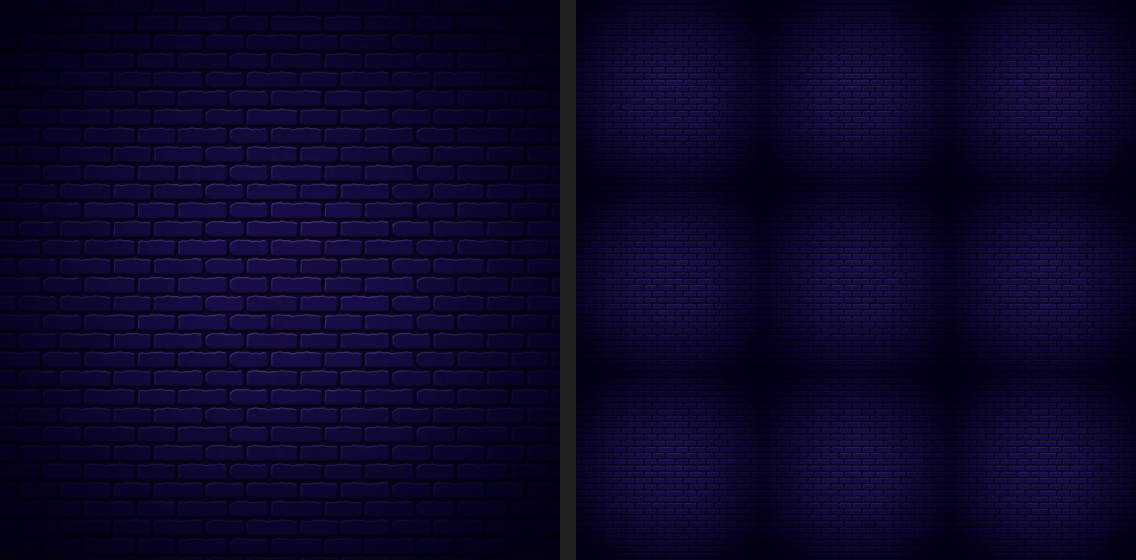
Left: one tile. Right: repeated 3 by 3.
Write a WebGL 1 fragment shader that draws this texture.

```glsl
precision highp float;

uniform vec2 u_resolution;

#define COURSES 30.0
#define GROUPS 3.0
#define COURSE_SHIFT 0.13
#define ORIGIN vec2(0.366, 0.0063)
#define JOINTS vec3(0.2215, 0.508, 0.7236)
#define MORTAR_GAP 0.0057
#define RIM_WIDTH 0.0019
#define WAVE 0.0010
#define BRICK_COLOR vec3(0.100, 0.045, 0.270)
#define MORTAR_COLOR vec3(0.055, 0.022, 0.165)
#define NIGHT_COLOR vec3(0.006, 0.006, 0.115)
#define RIM_LIGHT vec3(0.150, 0.150, 0.150)

float hash(vec2 p) {
  vec3 q = fract(vec3(p.xyx) * 0.1031);
  q += dot(q, q.yzx + 33.33);
  return fract((q.x + q.y) * q.z);
}

// Value noise that wraps after the given whole number of cells
float wrapNoise(vec2 uv, float cells) {
  vec2 p = uv * cells;
  vec2 i = floor(p);
  vec2 f = fract(p);
  f = f * f * (3.0 - 2.0 * f);
  vec2 a = mod(i, cells);
  vec2 b = mod(i + 1.0, cells);
  return mix(mix(hash(a), hash(vec2(b.x, a.y)), f.x),
             mix(hash(vec2(a.x, b.y)), hash(b), f.x), f.y);
}

// Rounded box with an uneven upper edge and slightly bowed sides
float brickDistance(vec2 p, vec2 halfSize, float radius, float kind) {
  float wave = sin(p.x * 130.0 + kind * 2.3) + 0.5 * sin(p.x * 390.0 + kind * 4.1);
  float upper = smoothstep(-halfSize.y, halfSize.y, p.y);
  p.y += WAVE * (wave + 0.5) * mix(-0.25, 1.0, upper);
  p.x += 0.5 * WAVE * sin(p.y * 190.0 + kind * 1.7);
  vec2 q = abs(p) - halfSize + radius;
  return length(max(q, 0.0)) + min(max(q.x, q.y), 0.0) - radius;
}

void main() {
  vec2 uv = gl_FragCoord.xy / u_resolution;
  float pixel = 1.0 / min(u_resolution.x, u_resolution.y);

  // Course, and place within the group of four bricks
  float courseY = (uv.y - ORIGIN.y) * COURSES;
  float course = mod(floor(courseY), COURSES);
  float shift = COURSE_SHIFT * (1.0 - mod(course, 2.0));
  float groupX = (uv.x - ORIGIN.x) * GROUPS - shift;
  float along = fract(groupX);
  vec3 passed = step(JOINTS, vec3(along));
  float kind = passed.x + passed.y + passed.z;
  float start = max(max(JOINTS.x * passed.x, JOINTS.y * passed.y), JOINTS.z * passed.z);
  float end = kind < 0.5 ? JOINTS.x : kind < 1.5 ? JOINTS.y : kind < 2.5 ? JOINTS.z : 1.0;
  vec2 brickId = vec2(mod(floor(groupX), GROUPS) * 4.0 + kind, course);

  // Brick sits high and left in its cell, leaving room for its shadow
  vec2 cellSize = vec2((end - start) / GROUPS, 1.0 / COURSES);
  vec2 p = vec2((along - 0.5 * (start + end)) / GROUPS, (fract(courseY) - 0.5) / COURSES);
  p += vec2(0.25, -0.25) * MORTAR_GAP;
  vec2 halfSize = 0.5 * (cellSize - MORTAR_GAP);
  float radius = kind < 0.5 ? 0.0095 : 0.0042;
  float d = brickDistance(p, halfSize, radius, kind);
  vec2 toLight = vec2(-0.45, 0.89);
  float probe = 0.0006;
  float facing = (brickDistance(p + toLight * probe, halfSize, radius, kind) - d) / probe;

  // Masks for the face, its edge and the cast shadow
  float face = 1.0 - smoothstep(-0.7 * pixel, 0.7 * pixel, d);
  float rim = face * (1.0 - smoothstep(0.4 * RIM_WIDTH, RIM_WIDTH + pixel, -d));
  float lit = rim * smoothstep(0.05, 0.85, facing);
  float shade = smoothstep(0.1, -0.7, facing);
  float shadow = shade * (1.0 - smoothstep(0.0015, 0.0050, d));

  // Faint surface grain and tone from brick to brick
  float grain = wrapNoise(uv, 96.0) - 0.5;
  float tone = 1.0 + 0.10 * (hash(brickId + 7.0) - 0.5) + 0.09 * grain;
  float wear = 0.65 + 0.6 * wrapNoise(uv, 60.0);

  // Glow from the centre fading into night
  float r = length(uv - 0.5);
  float glow = 1.0 - smoothstep(0.08, 0.66, r);
  float corner = 1.0 - 0.25 * smoothstep(0.45, 0.70, r);
  vec3 brick = mix(NIGHT_COLOR, BRICK_COLOR, glow) * tone;
  brick *= 1.0 - 0.3 * rim * shade;
  vec3 mortar = mix(NIGHT_COLOR * 0.78, MORTAR_COLOR, glow);
  mortar *= 1.0 - shadow * mix(0.30, 0.68, glow);

  vec3 color = mix(mortar, brick, face) * corner;
  color += RIM_LIGHT * lit * wear * glow;
  gl_FragColor = vec4(color, 1.0);
}
```
